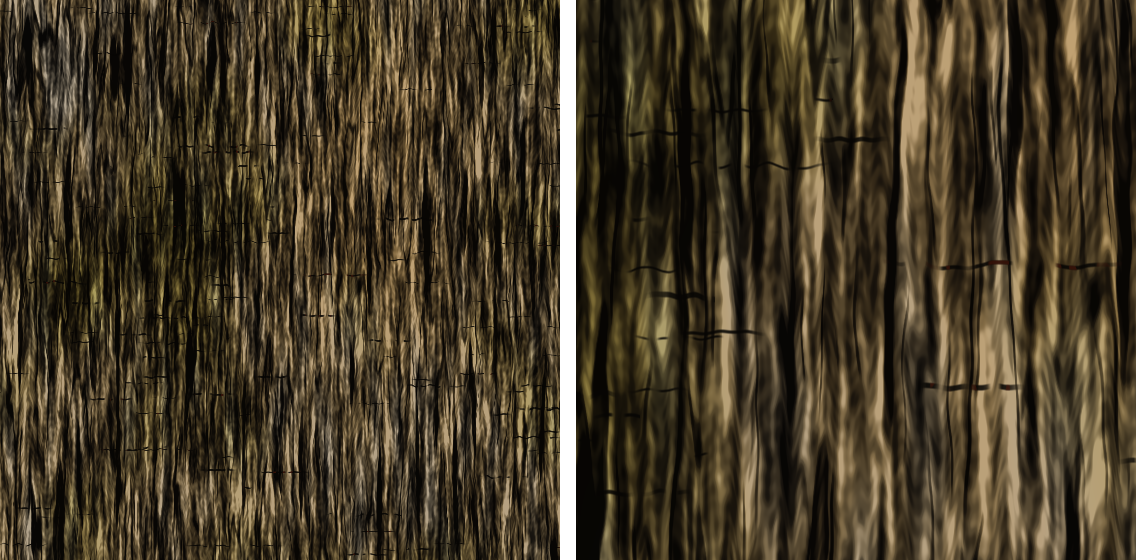
Left: the whole. Right: its middle third, enlarged.
Write a Shadertoy shader that draws this texture.

```glsl
// Weathered, mossy old timber: long vertical fibres split by dark cracks.
// Stretched gradient noise gives a height, a colour ramp turns it into wood,
// then moss, grey bleaching and short cross-grain checks are laid on top.

vec2 hash2(vec2 p) {
    vec3 q = fract(p.xyx * vec3(0.1031, 0.1030, 0.0973));
    q += dot(q, q.yzx + 33.33);
    return fract((q.xx + q.yz) * q.zy);
}

float cornerSlope(vec2 cell, vec2 offset) {
    float angle = 6.2832 * hash2(cell).x;
    return dot(vec2(cos(angle), sin(angle)), offset);
}

// Gradient noise scaled to a spread of about one
float noise(vec2 p) {
    vec2 i = floor(p), f = fract(p);
    vec2 u = f * f * f * (f * (f * 6.0 - 15.0) + 10.0);
    vec2 e = vec2(1.0, 0.0);
    float low = mix(cornerSlope(i, f), cornerSlope(i + e, f - e), u.x);
    float high = mix(cornerSlope(i + e.yx, f - e.yx), cornerSlope(i + 1.0, f - 1.0), u.x);
    return 4.5 * mix(low, high, u.y);
}

float blob(vec2 p, vec2 centre, vec2 radius) {
    vec2 d = (p - centre) / radius;
    return exp(-dot(d, d));
}

// Wood colour from deep gap to bleached ridge
vec3 woodRamp(float h) {
    vec3 c = mix(vec3(0.03, 0.022, 0.014), vec3(0.10, 0.078, 0.05), smoothstep(-2.1, -0.8, h));
    c = mix(c, vec3(0.205, 0.163, 0.098), smoothstep(-0.9, -0.1, h));
    c = mix(c, vec3(0.335, 0.278, 0.182), smoothstep(-0.2, 0.6, h));
    c = mix(c, vec3(0.50, 0.42, 0.285), smoothstep(0.55, 1.3, h));
    return mix(c, vec3(0.72, 0.63, 0.49), smoothstep(1.2, 2.1, h));
}

// Thin broken cracks across the grain: x is the crack, y a rust fleck in it
vec2 crossChecks(vec2 p, float moss) {
    vec2 result = vec2(0.0);
    for (int k = 0; k < 3; k++) {
        float layer = float(k);
        float rows = 17.0 + 6.0 * layer;
        vec2 g = p * vec2(6.0 + 2.5 * layer, rows);
        g.x += 5.0 * hash2(vec2(floor(g.y), layer + 70.0)).x;
        vec2 id = floor(g) + 37.0 * layer, f = fract(g);
        vec2 r = hash2(id), s = hash2(id + 91.0);
        float y = 0.25 + 0.5 * r.y + 0.02 * noise(vec2(p.x * 75.0, id.y * 3.7));
        float dist = abs(f.y - y) / rows;
        float span = 0.2 + 0.28 * s.x;
        float along = smoothstep(span, span - 0.15, abs(f.x - 0.5));
        along *= smoothstep(-0.9, 0.3, noise(vec2(p.x * 85.0, id.y + 0.4)));
        float present = step(r.x, 0.10 + 0.5 * moss);
        float width = 0.0005 + 0.0011 * s.y * s.y;
        float line = along * present * smoothstep(width + 0.0009, width - 0.0006, dist);
        float fleck = line * step(0.75, s.x) * smoothstep(0.9, 1.5, noise(p * vec2(150.0, 60.0)));
        result = max(result, vec2(line, fleck));
    }
    return result;
}

void mainImage(out vec4 fragColor, in vec2 fragCoord) {
    vec2 p = fragCoord / iResolution.y;

    // Nearly straight grain with small kinks and staggered fibre ends
    vec2 q = p;
    q.x += 0.0012 * noise(p * vec2(9.0, 4.0)) + 0.0007 * noise(p * vec2(50.0, 24.0));
    q.y += 0.014 * noise(vec2(p.x * 33.0, 0.5)) + 0.007 * noise(vec2(p.x * 97.0, 7.5));

    // Broad damp and bleached regions
    float patches = noise(p * vec2(7.0, 3.8) + 11.3);
    float damp = blob(p, vec2(0.34, 0.55), vec2(0.12, 0.38))
               + 0.6 * blob(p, vec2(0.12, 0.50), vec2(0.15, 0.16))
               + 0.5 * blob(p, vec2(0.90, 0.68), vec2(0.10, 0.32));
    float bleached = blob(p, vec2(0.06, 0.93), vec2(0.14, 0.20))
                   + 0.8 * blob(p, vec2(0.67, 0.22), vec2(0.16, 0.15));
    float warm = blob(p, vec2(0.68, 0.66), vec2(0.18, 0.30));
    float moss = clamp(0.7 * damp + 0.25 * noise(p * vec2(6.0, 5.0) + 40.7)
                       + 0.45 * blob(p, vec2(0.55, 0.98), vec2(0.12, 0.10))
                       - 0.5 * bleached - 0.4 * warm, 0.0, 1.0);

    // Fibres at falling sizes, down to a fine fleck
    float height = 0.32 + 0.14 * patches - 0.62 * damp + 0.32 * bleached + 0.26 * warm;
    height += 0.24 * noise(q * vec2(40.0, 3.2) + 3.1);
    height += 0.50 * noise(q * vec2(82.0, 6.2) + 17.9);
    height += 0.54 * noise(q * vec2(138.0, 11.0) + 29.3);
    height += 0.38 * noise(q * vec2(215.0, 30.0) + 53.7);
    height += 0.20 * noise(q * vec2(190.0, 105.0) + 13.9);

    // Narrow splits between fibres, and a few black gaps
    float split = smoothstep(0.30, 0.06, abs(noise(q * vec2(46.0, 3.0) + 61.1)));
    split *= smoothstep(-0.1, 0.7, noise(q * vec2(37.0, 5.5) + 83.9));
    float fine = smoothstep(0.34, 0.06, abs(noise(q * vec2(78.0, 5.5) + 7.7)));
    fine *= smoothstep(0.0, 0.8, noise(q * vec2(56.0, 10.0) + 31.7));
    float gap = smoothstep(1.45, 1.8, noise(q * vec2(58.0, 3.6) + 97.3) + 0.3 * damp);
    height -= 1.8 * split + 1.5 * fine + 2.2 * gap;

    // Tint: olive moss, grey bleaching, honey-coloured heartwood
    vec3 colour = woodRamp(height);
    float grey = dot(colour, vec3(0.3, 0.59, 0.11));
    float ash = clamp(0.5 * bleached + 0.25 * noise(q * vec2(38.0, 5.0) + 71.3), 0.0, 0.75);
    colour = mix(colour, grey * vec3(1.06, 1.0, 0.90), ash);
    colour *= mix(vec3(1.0), vec3(0.93, 0.96, 0.64), moss);
    colour *= mix(vec3(1.0), vec3(1.05, 1.0, 0.90), warm);

    // Checks across the grain
    vec2 checks = crossChecks(p, moss);
    colour = mix(colour, vec3(0.025, 0.02, 0.012), 0.88 * checks.x);
    colour = mix(colour, vec3(0.30, 0.09, 0.04), 0.6 * checks.y);
    fragColor = vec4(colour, 1.0);
}
```
